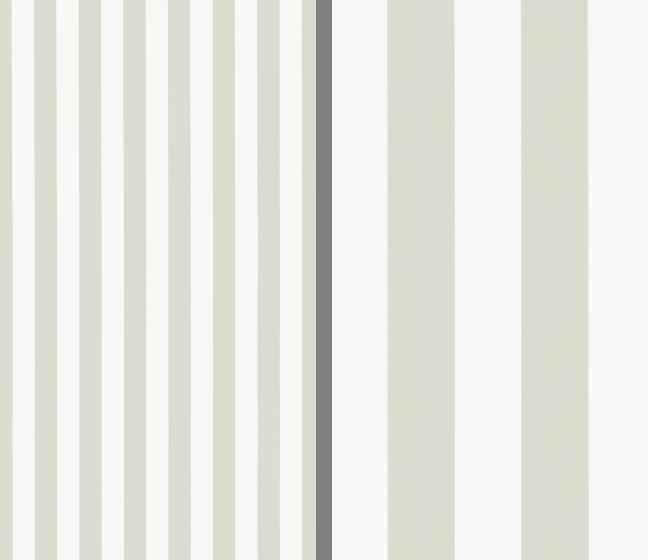
Left: the whole. Right: its middle third, enlarged.
This pattern is drawn by a WebGL 2 fragment shader. Its source:

```glsl
#version 300 es
precision highp float;
// Upright awning stripes: seven white bands on pale sage, about equal in width.
// A repeated distance to the band centre gives the bands; slow noise bends
// their edges by a hair and mottles the paint faintly.

uniform vec2 u_resolution;
out vec4 fragColor;

const vec3 SAGE = vec3(0.851, 0.867, 0.811);
const vec3 WHITE = vec3(0.971, 0.972, 0.966);

// Lengths are fractions of the canvas width
const float PERIOD = 0.1410;       // one sage band plus one white band
const float WHITE_WIDTH = 0.0704;
const float FIRST_CENTRE = 0.0750; // centre of the leftmost white band
const float TOP_LEAN = 0.0028;     // leftward drift of the bands near the top
const float EDGE_WOBBLE = 0.0008;
const float EDGE_SOFTNESS = 0.0006;
const float MOTTLE = 0.008;
const float GRAIN = 0.004;

float hash(vec2 p) {
    vec3 q = fract(vec3(p.xyx) * 0.1031);
    q += dot(q, q.yzx + 33.33);
    return fract((q.x + q.y) * q.z);
}

float valueNoise(vec2 p) {
    vec2 cell = floor(p);
    vec2 f = fract(p);
    f = f * f * (3.0 - 2.0 * f);
    float low = mix(hash(cell), hash(cell + vec2(1.0, 0.0)), f.x);
    float high = mix(hash(cell + vec2(0.0, 1.0)), hash(cell + vec2(1.0)), f.x);
    return mix(low, high, f.y);
}

// Signed distance to the nearest white band, negative inside
float whiteBand(float x) {
    float offset = (fract((x - FIRST_CENTRE) / PERIOD + 0.5) - 0.5) * PERIOD;
    return abs(offset) - 0.5 * WHITE_WIDTH;
}

void main() {
    vec2 uv = gl_FragCoord.xy / u_resolution;
    vec2 p = gl_FragCoord.xy / u_resolution.x;

    // Slight drift at the top, weaker to the right, plus uneven edges
    float lean = TOP_LEAN * smoothstep(0.5, 1.0, uv.y) * (1.0 - 0.6 * uv.x);
    float wobble = EDGE_WOBBLE * (valueNoise(p * vec2(14.0, 5.0)) - 0.5);
    float d = whiteBand(p.x + lean + wobble);

    // Smooth edge about one pixel wide
    float blur = 0.5 / u_resolution.x + EDGE_SOFTNESS;
    float white = 1.0 - smoothstep(-blur, blur, d);
    vec3 color = mix(SAGE, WHITE, white);

    // Faint uneven paint, weaker on the white
    float tone = MOTTLE * (valueNoise(p * vec2(9.0, 5.0) + 17.0) - 0.5);
    tone += GRAIN * (valueNoise(p * 140.0) - 0.5);
    color += tone * mix(1.0, 0.6, white);

    fragColor = vec4(color, 1.0);
}
```
